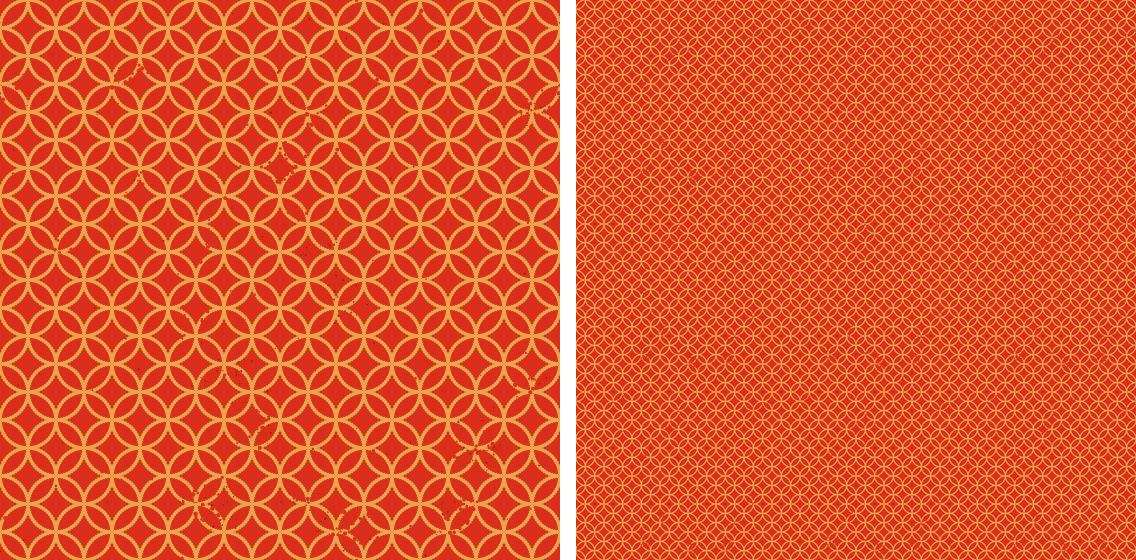
Left, the tile; right, the same tile 3 across and 3 down.
A WebGL 1 fragment shader for this pattern:

```glsl
precision highp float;

uniform vec2 u_resolution;

const float REPEATS = 10.0;        // ring pairs across and down
const float HALF_LINE = 0.062;     // in ring radii
const float RIM = 0.028;           // darker fringe beside each line
const float TEETH = 64.0;          // serrations around a ring
const float TOOTH_DEPTH = 0.010;

const float WEAR_GRID = 9.0;       // patches where the lines break up
const float WEAR_DENSITY = 0.20;
const float CHIP_GRID = 150.0;
const float STAIN_GRID = 7.0;      // patches where dark specks gather
const float STAIN_DENSITY = 0.13;
const float SPECK_GRID = 200.0;

const vec3 RED = vec3(0.86, 0.18, 0.10);
const vec3 RUST = vec3(0.81, 0.24, 0.09);
const vec3 GOLD = vec3(0.91, 0.66, 0.32);
const vec3 GOLD_EDGE = vec3(0.94, 0.62, 0.31);
const vec3 SPECK = vec3(0.50, 0.14, 0.05);

vec3 hash3(vec2 p) {
  vec3 k = vec3(dot(p, vec2(127.1, 311.7)),
                dot(p, vec2(269.5, 183.3)),
                dot(p, vec2(419.2, 371.9)));
  return fract(sin(k) * 43758.5);
}

// Signed distance, in grid cells, to randomly scattered discs; wraps at 1.
float scatter(vec2 uv, float grid, float density, vec2 radii, float seed) {
  vec2 p = uv * grid;
  float nearest = 1.0;
  for (int j = -1; j <= 1; j++) {
    for (int i = -1; i <= 1; i++) {
      vec2 cell = floor(p) + vec2(float(i), float(j));
      vec2 key = mod(cell, grid) + seed;
      vec3 h = hash3(key);
      float radius = mix(radii.x, radii.y, hash3(key + 57.3).x);
      float d = length(p - cell - h.xy) - radius;
      nearest = min(nearest, mix(1.0, d, step(h.z, density)));
    }
  }
  return nearest;
}

// Signed distance to the stroke of one serrated unit ring.
float ring(vec2 p) {
  float teeth = TOOTH_DEPTH * cos(TEETH * atan(p.y, p.x));
  return abs(length(p) - 1.0) - HALF_LINE - teeth;
}

// Unit rings centred on every lattice point with an even coordinate sum.
float ringLattice(vec2 p) {
  vec2 q = abs(mod(p + 1.0, 2.0) - 1.0);
  float d = 1.0;
  for (int j = -1; j <= 2; j++) {
    for (int i = -1; i <= 2; i++) {
      vec2 centre = vec2(float(i), float(j));
      if (mod(centre.x + centre.y, 2.0) < 0.5) d = min(d, ring(q - centre));
    }
  }
  return d;
}

float coverage(float d, float pixel) {
  return clamp(0.5 - d / pixel, 0.0, 1.0);
}

void main() {
  vec2 uv = gl_FragCoord.xy / u_resolution;
  float pixel = 1.0 / min(u_resolution.x, u_resolution.y);
  float scale = 2.0 * REPEATS;

  // Uneven wear
  float wear = smoothstep(0.0, -0.35,
      scatter(uv, WEAR_GRID, WEAR_DENSITY, vec2(0.25, 0.58), 11.0));
  float stain = smoothstep(0.0, -0.5,
      scatter(uv, STAIN_GRID, STAIN_DENSITY, vec2(0.35, 0.65), 31.0));

  // Lines with chips knocked out
  float chip = scatter(uv, CHIP_GRID, 0.006 + 0.34 * wear, vec2(0.2, 0.65), 3.0);
  float line = max(ringLattice(uv * scale), -chip * scale / CHIP_GRID);
  float lineAA = pixel * scale;

  vec3 gold = mix(GOLD, GOLD_EDGE, smoothstep(-HALF_LINE, -0.015, line));
  vec3 color = mix(RED, RUST, coverage(line - RIM, lineAA));
  color = mix(color, gold, coverage(line, lineAA));

  // Dark specks
  float speckDensity = 0.006 + 0.09 * stain + 0.02 * wear;
  float speck = scatter(uv, SPECK_GRID, speckDensity, vec2(0.1, 0.42), 71.0);
  color = mix(color, SPECK, 0.75 * coverage(speck / SPECK_GRID, pixel));

  gl_FragColor = vec4(color, 1.0);
}
```
